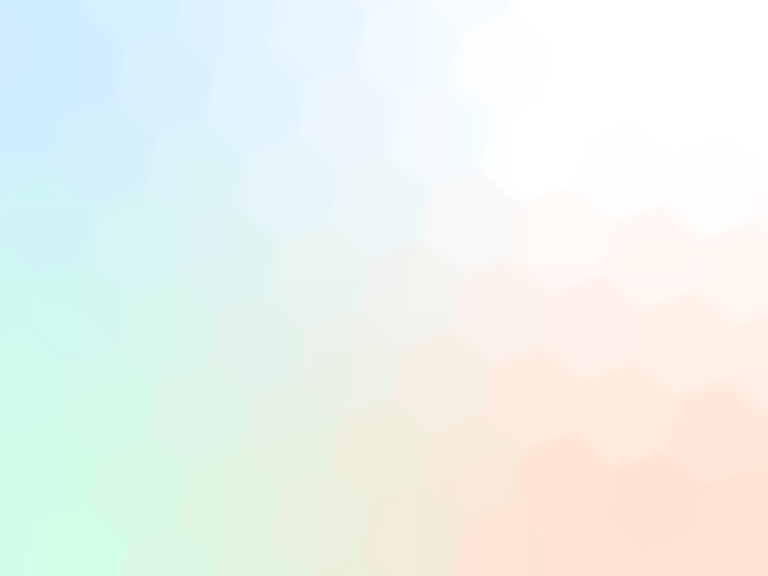
Give the GLSL for this background, as a Shadertoy shader.

```glsl
// A pale four-corner gradient seen through a tilted honeycomb of soft tiles.
// Each tile takes the gradient colour at its centre plus a faint tint; nearby
// tiles are blended by distance so their borders stay slightly blurred.

const vec3 SKY   = vec3(0.812, 0.930, 1.000);
const vec3 MINT  = vec3(0.818, 1.000, 0.910);
const vec3 WHITE = vec3(1.000, 1.000, 1.000);
const vec3 PEACH = vec3(1.000, 0.892, 0.828);

const float SPACING = 0.1616;              // tile spacing in canvas heights
const float TILT = -0.1835;                // lattice angle in radians
const vec2 ANCHOR = vec2(0.554, 0.521);    // centre of tile (0, 0)
const float SHARPNESS = 800.0;             // crispness of the tile borders
const float TINT = 0.005;                  // strength of the tile variation
const float GRADIENT_SHARE = 0.15;         // smooth gradient kept inside tiles

float ramp(float low, float high, float x) {
    return clamp((x - low) / (high - low), 0.0, 1.0);
}

// Corner gradient; the fall from the top starts lower towards the right.
vec3 cornerGradient(vec2 uv) {
    float across = ramp(0.08, 0.70, uv.x);
    float down = ramp(mix(0.15, 0.30, across), mix(0.80, 0.86, across), 1.0 - uv.y);
    return mix(mix(SKY, WHITE, across), mix(MINT, PEACH, across), down);
}

// Layered sines give each tile a small, repeatable colour shift.
vec3 tileTint(vec2 cell, float strength) {
    vec3 phase = vec3(0.0, 2.1, 4.2);
    vec3 wave = sin(cell.x * 2.7 + cell.y * 4.1 + phase);
    wave += sin(cell.x * 5.3 - cell.y * 1.9 + phase.zxy);
    return 0.5 * strength * wave;
}

// Columns are two lattice steps, 60 degrees apart.
mat2 hexLattice(float spacing, float angle) {
    float second = angle - radians(60.0);
    return spacing * mat2(cos(angle), sin(angle), cos(second), sin(second));
}

// Distance-weighted blend of the tiles around a point.
vec3 softTiles(vec2 point, float aspect, mat2 lattice) {
    vec2 nearest = round(inverse(lattice) * (point - ANCHOR));
    vec3 total = vec3(0.0);
    float weightSum = 0.0;
    for (int j = -1; j <= 1; j++) {
        for (int i = -1; i <= 1; i++) {
            vec2 cell = nearest + vec2(i, j);
            vec2 centre = ANCHOR + lattice * cell;
            vec2 offset = point - centre;
            float weight = exp(-SHARPNESS * dot(offset, offset));
            vec3 colour = cornerGradient(centre / vec2(aspect, 1.0));
            total += weight * (colour + tileTint(cell, TINT));
            weightSum += weight;
        }
    }
    return total / weightSum;
}

void mainImage(out vec4 fragColor, in vec2 fragCoord) {
    vec2 uv = fragCoord / iResolution.xy;
    float aspect = iResolution.x / iResolution.y;
    vec2 point = uv * vec2(aspect, 1.0);

    vec3 tiles = softTiles(point, aspect, hexLattice(SPACING, TILT));
    vec3 colour = mix(tiles, cornerGradient(uv), GRADIENT_SHARE);
    fragColor = vec4(clamp(colour, 0.0, 1.0), 1.0);
}
```
